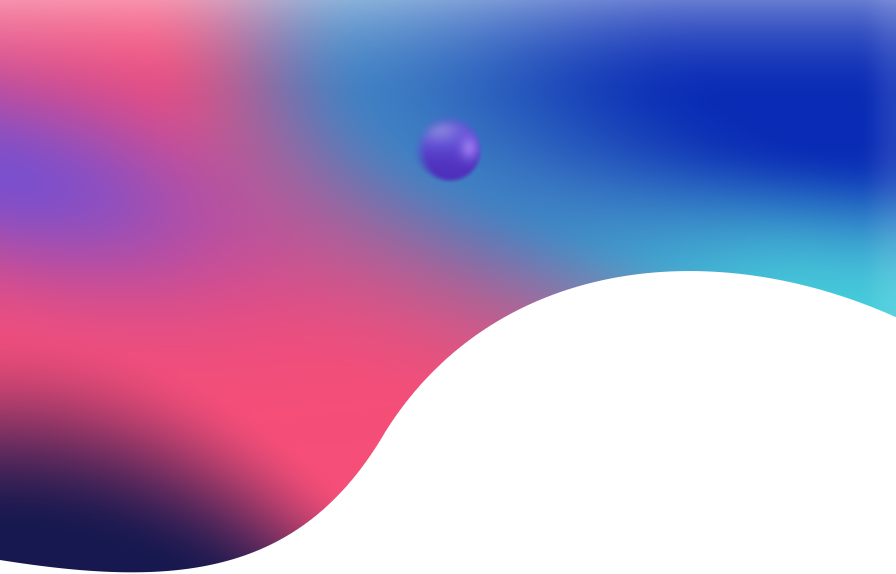
This background is drawn by a WebGL 2 fragment shader. Its source:

```glsl
#version 300 es
precision highp float;
// Soft multicolour gradient with a small blurred ball above a white wave.
// Colour layers are blended along curved boundaries; the wave is two cubic
// Bezier arcs. Units are hundredths of the canvas width, y down from the top.

uniform vec2 u_resolution;
out vec4 fragColor;

vec2 bezier(vec2 a, vec2 b, vec2 c, vec2 d, float t) {
    float s = 1.0 - t;
    return s * s * s * a + 3.0 * s * s * t * b + 3.0 * s * t * t * c + t * t * t * d;
}

// Signed distance to an arc seen as a height function; positive below it
float belowArc(vec2 p, vec2 a, vec2 b, vec2 c, vec2 d) {
    float lo = 0.0, hi = 1.0;
    for (int i = 0; i < 18; i++) {
        float mid = 0.5 * (lo + hi);
        if (bezier(a, b, c, d, mid).x < p.x) lo = mid; else hi = mid;
    }
    float t = 0.5 * (lo + hi), s = 1.0 - t;
    vec2 tangent = s * s * (b - a) + 2.0 * s * t * (c - b) + t * t * (d - c);
    return (p.y - bezier(a, b, c, d, t).y) * tangent.x / length(tangent);
}

float waveDistance(vec2 p) {
    vec2 joint = vec2(43.0, 48.2);
    if (p.x < joint.x)
        return belowArc(p, vec2(0.0, 62.5), vec2(19.5, 65.6), vec2(33.5, 64.5), joint);
    return belowArc(p, joint, vec2(54.9, 29.2), vec2(78.8, 25.9), vec2(100.0, 35.4));
}

float glow(vec2 offset, vec2 size) {
    vec2 q = offset / size;
    return exp(-0.5 * dot(q, q));
}

vec3 background(vec2 p) {
    // Pink field with a violet glow at the left edge
    vec3 color = vec3(0.96, 0.305, 0.47);
    float violet = glow(vec2(p.x, p.y - 19.5 - 0.2 * p.x), vec2(19.5, 7.8));
    color = mix(color, vec3(0.47, 0.31, 0.81), 0.97 * violet);

    // Navy shade rising from the lower left
    float shade = p.y - 47.1 - 0.0123 * p.x * p.x;
    color = mix(color, vec3(0.085, 0.095, 0.31), smoothstep(-11.0, 12.4, shade));

    // Blue side, measured from a cubic boundary
    float boundary = 26.7 + 0.00078 * p.y * p.y * p.y;
    float slope = 0.00234 * p.y * p.y;
    float inside = (p.x - boundary) / sqrt(1.0 + slope * slope);
    vec3 blue = mix(vec3(0.255, 0.51, 0.765), vec3(0.035, 0.17, 0.71),
                    smoothstep(7.8, 52.0, inside));
    float cyan = smoothstep(15.6, 35.8, p.y) * smoothstep(49.5, 91.0, p.x);
    blue = mix(blue, vec3(0.27, 0.80, 0.86), cyan);
    color = mix(color, blue, smoothstep(-11.7, 14.3, inside));

    // Pale haze along the top and right edges
    float top = max(1.0 - p.y / 11.7, 0.0);
    color = mix(color, vec3(1.0), 0.38 * top * top);
    return mix(color, vec3(1.0), 0.1 * smoothstep(95.7, 100.0, p.x));
}

vec3 addBall(vec3 color, vec2 p) {
    vec2 q = p - vec2(50.25, 16.8);
    vec3 ball = mix(vec3(0.36, 0.29, 0.83), vec3(0.31, 0.19, 0.74),
                    smoothstep(-1.5, 2.5, q.y));
    ball = mix(ball, vec3(0.54, 0.52, 0.87), 0.85 * glow(q - vec2(-1.2, -2.3), vec2(1.7, 1.0)));
    ball = mix(ball, vec3(0.62, 0.48, 0.94), 0.85 * glow(q - vec2(2.1, -0.3), vec2(0.7, 0.9)));
    // The rim is softer towards the upper left
    float blur = mix(0.4, 1.0, smoothstep(3.0, -4.0, q.x + q.y));
    return mix(color, ball, 1.0 - smoothstep(-blur, blur, length(q) - 3.35));
}

void main() {
    float pixel = 100.0 / u_resolution.x;
    vec2 p = vec2(gl_FragCoord.x, u_resolution.y - gl_FragCoord.y) * pixel;
    vec3 color = addBall(background(p), p);
    color = mix(color, vec3(1.0), clamp(waveDistance(p) / pixel + 0.5, 0.0, 1.0));
    fragColor = vec4(color, 1.0);
}
```
